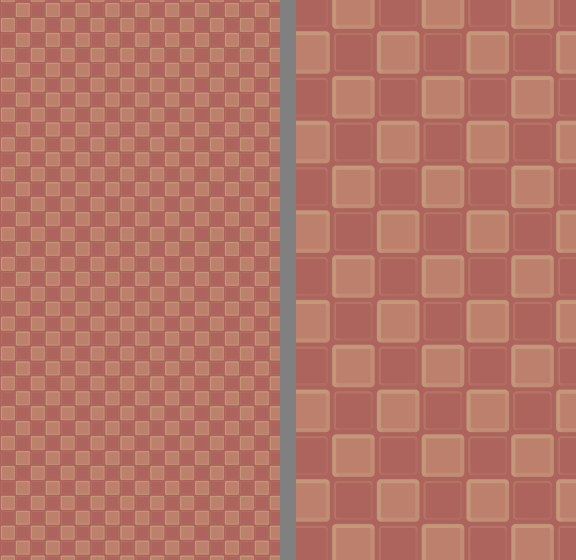
Left, the full canvas; right, a detail of the centre.
Give the GLSL for this pattern, as a WebGL 1 fragment shader.

```glsl
precision highp float;

// A checkerboard of clay and rose tiles, 18.75 cells across the width.
// Each cell is a rounded square: clay tiles carry a broad pale bevel,
// brightest at the top and left, and rose tiles a thin inset line.

uniform vec2 u_resolution;

// Signed distance to a rounded square centred on the origin.
float roundedSquare(vec2 p, float halfSize, float radius) {
  vec2 d = abs(p) - halfSize + radius;
  return length(max(d, 0.0)) + min(max(d.x, d.y), 0.0) - radius;
}

// Coverage of the region where the distance is negative.
float fill(float distanceToEdge, float pixel) {
  return 1.0 - smoothstep(-0.5 * pixel, 0.5 * pixel, distanceToEdge);
}

// Coverage of a line of the given width along the zero distance.
float stroke(float distanceToLine, float width, float pixel) {
  float covered = fill(abs(distanceToLine) - 0.5 * width, pixel);
  return covered * min(1.0, width / pixel);
}

void main() {
  // Square cells, measured from the lower left.
  float pixel = 18.75 / u_resolution.x;
  vec2 grid = gl_FragCoord.xy * pixel - vec2(0.03, 0.33);
  vec2 cell = floor(grid);
  vec2 p = fract(grid) - 0.5;
  float isClay = mod(cell.x + cell.y, 2.0);

  vec3 rose = vec3(0.676, 0.392, 0.365);
  vec3 clay = vec3(0.742, 0.503, 0.424);
  vec3 sand = vec3(0.765, 0.595, 0.480);

  // Light from the upper left: 1 on the lit sides, 0 on the far ones.
  float lit = smoothstep(-0.15, 0.15, p.y - p.x);
  lit = max(lit, smoothstep(0.30, 0.42, max(p.y, -p.x)));

  // Clay tile: flat face with a bevel just inside its edge.
  float tile = roundedSquare(p, 0.48, 0.10);
  float bevel = stroke(tile + 0.055, 0.085, pixel);
  vec3 clayTile = mix(clay, sand, bevel * mix(0.5, 0.95, lit));
  clayTile = mix(rose, clayTile, fill(tile, pixel));

  // Rose tile: a faint line set in from the joint.
  float inset = stroke(roundedSquare(p, 0.41, 0.06), 0.05, pixel);
  vec3 roseTile = mix(rose, clay, inset * mix(0.3, 0.55, lit));

  gl_FragColor = vec4(mix(roseTile, clayTile, isClay), 1.0);
}
```
